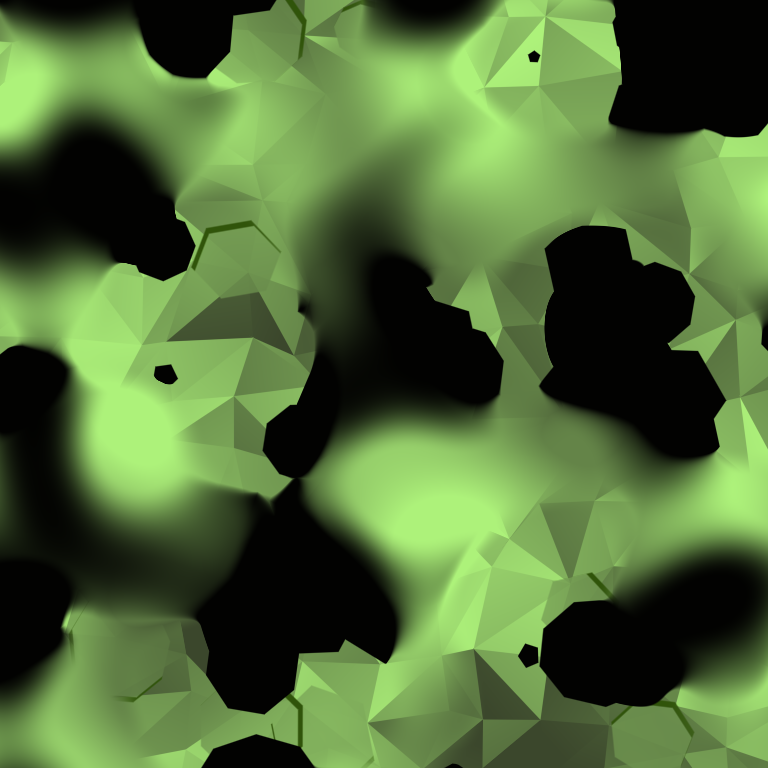
Give the GLSL for this background, as a Shadertoy shader.

```glsl
const vec3 SHADE_GREEN = vec3(0.36, 0.47, 0.26);
const vec3 LIGHT_GREEN = vec3(0.68, 0.95, 0.48);
const vec3 RIM_GREEN = vec3(0.19, 0.33, 0.04);
const vec3 VOID_BLACK = vec3(0.006, 0.006, 0.002);
const float VOID_FREQ = 11.5;    // spacing of the dark masses
const float VOID_LEVEL = 0.19;   // higher leaves less black
const float LIGHT_FREQ = 9.0;
const float LIGHT_MEAN = 0.45;
const float LIGHT_SWING = 0.62;
const float BLUR_FREQ = 9.5;
const float BLUR_WIDTH = 0.075;  // widest softened border
const float FACET_SIZE = 0.08;
const float FACET_CONTRAST = 0.75;
const float CHUNK_SIZE = 0.09;   // spacing of the polygonal lobes
const float CHUNK_RADIUS = 0.034;
const float CHUNK_SPREAD = 0.038;
const float PLATE_SHARE = 0.1;
const float SPECK_SHARE = 0.14;
const float TAU = 6.283185;

vec2 hash2(vec2 p) {
    vec3 q = fract(p.xyx * vec3(0.1031, 0.1030, 0.0973));
    q += dot(q, q.yzx + 33.33);
    return fract((q.xx + q.yz) * q.zy);
}

// Two turned layers of bent sines, roughly -1.5 to 1.5
float waves(vec2 p, float phase) {
    float sum = 0.0, amp = 1.0;
    for (int i = 0; i < 2; i++) {
        p = mat2(0.8, -0.6, 0.6, 0.8) * p + phase;
        sum += amp * sin(p.x + 0.7 * sin(p.y * 0.6)) * sin(p.y + 0.7 * sin(p.x * 0.7));
        p *= 1.7;
        amp *= 0.5;
    }
    return sum;
}

// Approximate signed distance to the smooth dark masses
float voidDistance(vec2 p) {
    return (VOID_LEVEL - waves(p * VOID_FREQ, 2.3)) / 9.0;
}

float lightLevel(vec2 p) {
    return LIGHT_MEAN + LIGHT_SWING * waves(p * LIGHT_FREQ, 5.1);
}

float polygon(vec2 p, float radius, float sides, float turn) {
    float angle = atan(p.y, p.x) + turn;
    float sector = TAU / sides;
    return cos(angle - sector * floor(angle / sector + 0.5)) * length(p) - radius;
}

// Positive inside a counter-clockwise triangle
float edgeSide(vec2 p, vec2 a, vec2 b) {
    vec2 e = b - a, q = p - a;
    return (e.x * q.y - e.y * q.x) / max(length(e), 1e-4);
}

vec2 corner(vec2 id) {
    return id + (hash2(id + 17.0) - 0.5) * 0.7;
}

void addFacet(vec2 p, vec2 a, vec2 b, vec2 c, float blur, inout vec2 total) {
    float inside = min(edgeSide(p, a, b), min(edgeSide(p, b, c), edgeSide(p, c, a)));
    float weight = smoothstep(-blur, blur, inside);
    if (weight <= 0.0) return;
    vec2 middle = (a + b + c) / 3.0;
    vec2 rnd = hash2(floor(middle * 64.0));
    float tone = mix(LIGHT_MEAN, lightLevel(middle * FACET_SIZE), 0.8);
    tone += (rnd.x - 0.6) * FACET_CONTRAST;
    tone += 0.12 * dot(p - middle, cos(TAU * rnd.y + vec2(0.0, 1.57)));
    total += weight * vec2(tone, 1.0);
}

// Low-poly shading over a jittered, triangulated grid
float facetTone(vec2 p, float pixel) {
    vec2 g = p / FACET_SIZE;
    float blur = 0.7 * pixel / FACET_SIZE;
    vec2 total = vec2(lightLevel(p), 1.0) * 1e-3;
    for (int y = -1; y <= 1; y++)
    for (int x = -1; x <= 1; x++) {
        vec2 id = floor(g) + vec2(x, y);
        vec2 a = corner(id), b = corner(id + vec2(1, 0));
        vec2 c = corner(id + vec2(1, 1)), d = corner(id + vec2(0, 1));
        if (hash2(id).x < 0.5) {
            addFacet(g, a, b, c, blur, total);
            addFacet(g, a, c, d, blur, total);
        } else {
            addFacet(g, a, b, d, blur, total);
            addFacet(g, b, c, d, blur, total);
        }
    }
    return total.x / total.y;
}

void mainImage(out vec4 fragColor, in vec2 fragCoord) {
    vec2 p = fragCoord / iResolution.y;
    float pixel = 1.0 / iResolution.y;
    float softness = smoothstep(-0.25, 0.3, waves(p * BLUR_FREQ, 8.4));

    // Polygonal lobes, small specks and rimmed plates
    float smoothVoid = voidDistance(p);
    float chunks = min(0.1, smoothVoid + 0.025);
    float plate = 0.0, rim = 0.0;
    for (int y = -2; y <= 2; y++)
    for (int x = -2; x <= 2; x++) {
        vec2 id = floor(p / CHUNK_SIZE) + vec2(x, y);
        vec2 rnd = hash2(id + 41.0), kind = hash2(id + 73.0);
        vec2 center = (id + 0.25 + 0.5 * rnd) * CHUNK_SIZE;
        vec2 q = (p - center) * vec2(0.85 + 0.3 * kind.y, 1.0);
        float sides = 6.0 + floor(rnd.y * 4.0);
        float radius = CHUNK_RADIUS + CHUNK_SPREAD * rnd.x;
        if (voidDistance(center) < -0.012) {
            chunks = min(chunks, polygon(q, radius, sides, TAU * kind.y));
        } else if (kind.x < SPECK_SHARE) {
            chunks = min(chunks, polygon(q, 0.006 + 0.01 * rnd.y, 5.0, TAU * kind.y));
        } else if (kind.x > 1.0 - PLATE_SHARE) {
            vec2 lift = 0.008 * cos(TAU * kind.y + vec2(0.0, 1.57));
            float outer = smoothstep(pixel, -pixel, polygon(q, radius, sides, rnd.x));
            float inner = smoothstep(pixel, -pixel, polygon(q - lift, radius, sides, rnd.x));
            plate = max(plate, outer * inner);
            rim = max(rim, outer * (1.0 - inner));
        }
    }

    // Crisp facets melt into a smooth glow
    float glow = lightLevel(p);
    float crisp = mix(facetTone(p, pixel), glow * 0.4 + 0.15, plate * 0.85);
    float tone = clamp(mix(crisp, glow, softness), -0.4, 1.0);
    tone = max(tone, -0.4 + 0.5 * softness);
    vec3 color = mix(SHADE_GREEN, LIGHT_GREEN, tone);
    color = mix(color, RIM_GREEN, rim * (1.0 - softness));

    // Borders of the black run from sharp to wide blur
    float border = mix(chunks, smoothVoid, softness);
    float width = mix(0.8 * pixel, BLUR_WIDTH, softness * softness);
    color = mix(VOID_BLACK, color, smoothstep(-width, width, border));
    fragColor = vec4(color, 1.0);
}
```
